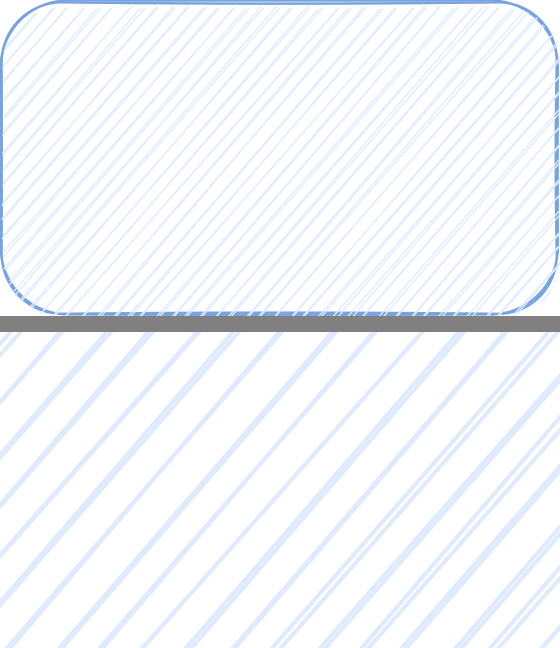
Top: the whole. Bottom: its middle third, enlarged.
Give the GLSL for this pattern, as a Shadertoy shader.

```glsl
// A hand-sketched rounded panel: a blue border of two bowed strokes under pale
// diagonal hatching. Rounded-box distances shape the outline; each hatch line
// is a repeated pair of strokes whose ends wander by a per-line hash.

const vec3 PAPER = vec3(1.0);
const vec3 BORDER_BLUE = vec3(0.47, 0.64, 0.87);
const vec3 HATCH_BLUE = vec3(0.875, 0.922, 0.99);

const float HATCH_ANGLE = 0.8552;     // 49 degrees above horizontal
const float HATCH_SPACING = 0.0355;   // lengths are fractions of the height
const float HATCH_PHASE = 0.02;
const float HATCH_HALF_WIDTH = 0.0022;
const float HATCH_WANDER = 0.008;
const float BORDER_HALF_WIDTH = 0.0039;

float hash(float n, float seed) {
    return fract(sin(n * 12.9898 + seed * 78.233) * 43758.55);
}

float signedHash(float n, float seed) {
    return 2.0 * hash(n, seed) - 1.0;
}

// Antialiased coverage of the region where d is negative.
float coverage(float d, float pixel) {
    return clamp(0.5 - d / pixel, 0.0, 1.0);
}

float roundedBox(vec2 p, vec2 halfSize, float radius) {
    vec2 q = abs(p) - halfSize + radius;
    return length(max(q, 0.0)) + min(max(q.x, q.y), 0.0) - radius;
}

// Outline with sides bowed inward; bow holds left, bottom, right, top.
float bowedStroke(vec2 p, vec2 halfSize, float radius, vec4 bow) {
    vec2 along = p.yx / halfSize.yx;
    vec2 arch = max(1.0 - along * along, 0.0);
    vec2 depth = mix(bow.xy, bow.zw, step(0.0, p));
    vec2 bent = p + sign(p) * depth * arch;
    return abs(roundedBox(bent, halfSize, radius)) - BORDER_HALF_WIDTH;
}

float border(vec2 p, vec2 halfSize, float pixel) {
    float inner = bowedStroke(p, halfSize, 0.195,
                              vec4(0.001, 0.006, 0.009, 0.007));
    float outer = bowedStroke(p - vec2(-0.002, 0.002), halfSize, 0.21,
                              vec4(0.0, -0.003, 0.001, -0.001));
    return coverage(min(inner, outer), pixel);
}

// One wandering stroke of the hatch line nearest to p.
float hatchStroke(vec2 p, float region, float seed, float pixel) {
    vec2 normal = vec2(sin(HATCH_ANGLE), -cos(HATCH_ANGLE));
    float lane = dot(p, normal) / HATCH_SPACING - HATCH_PHASE;
    float line = floor(lane + 0.5);
    float t = clamp(p.y + 0.5, 0.0, 1.0);

    // Slide between two random end offsets, with a slight bow midway.
    float drift = mix(signedHash(line, seed), signedHash(line, seed + 1.0), t);
    drift += 0.25 * signedHash(line, seed + 2.0) * sin(3.14159 * t);
    float across = (lane - line) * HATCH_SPACING - drift * HATCH_WANDER;

    float endJitter = 0.005 * signedHash(line, seed + 3.0);
    return coverage(abs(across) - HATCH_HALF_WIDTH, pixel)
         * coverage(region + endJitter, pixel);
}

float hatching(vec2 p, vec2 halfSize, float pixel) {
    // The hatch sits a little low and right of the border.
    float region = roundedBox(p - vec2(0.007, -0.014), halfSize, 0.19);
    float ink = 0.0;
    for (int i = 0; i < 2; i++) {
        ink = max(ink, hatchStroke(p, region, 1.0 + 5.0 * float(i), pixel));
    }
    return ink;
}

void mainImage(out vec4 fragColor, in vec2 fragCoord) {
    float pixel = 1.0 / iResolution.y;
    vec2 canvasHalf = 0.5 * iResolution.xy * pixel;
    vec2 p = fragCoord * pixel - canvasHalf;

    vec3 color = PAPER;
    color = mix(color, BORDER_BLUE, border(p, canvasHalf - 0.0045, pixel));
    color = mix(color, HATCH_BLUE,
                hatching(p, canvasHalf - vec2(0.0025, 0.0093), pixel));
    fragColor = vec4(color, 1.0);
}
```
